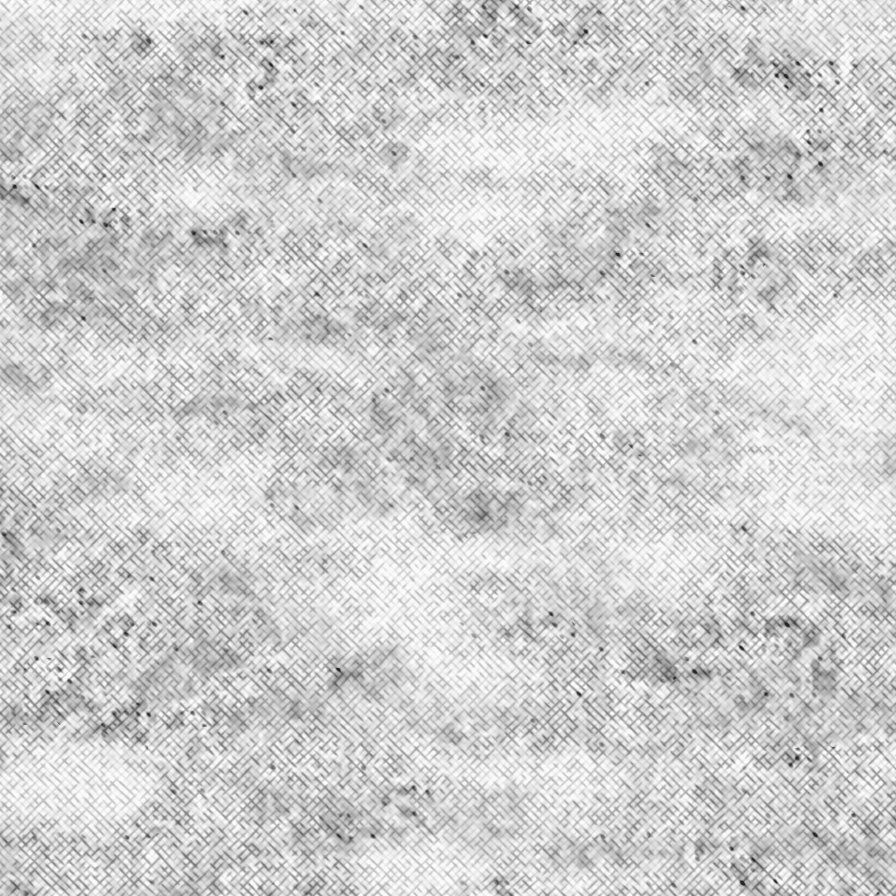
Reproduce this texture procedurally as a three.js fragment shader.

```glsl
// Grey ink wash on white paper under a fine diagonal crosshatch.
// Stretched fbm clouds set the wash and the hatch weight; broken 45 degree
// lines, mottled smudges and slanted specks are layered over it.

#define PAPER 1.0
#define HATCH_FREQ 146.0
#define HATCH_INK 0.40
#define WASH_INK 0.058
#define SMUDGE_INK 0.105
#define GRAIN_INK 0.18
#define MOTTLE_INK 0.095
#define SPECK_INK 0.50
#define CLOUD_SCALE vec2(4.6, 12.0)
#define SMUDGE_SCALE vec2(9.0, 20.0)

varying vec2 vUv;

float hash(vec2 p) {
  vec3 q = fract(vec3(p.xyx) * 0.1031);
  q += dot(q, q.yzx + 33.33);
  return fract((q.x + q.y) * q.z);
}

float noise(vec2 p) {
  vec2 cell = floor(p);
  vec2 f = fract(p);
  f = f * f * (3.0 - 2.0 * f);
  float low = mix(hash(cell), hash(cell + vec2(1.0, 0.0)), f.x);
  float high = mix(hash(cell + vec2(0.0, 1.0)), hash(cell + 1.0), f.x);
  return mix(low, high, f.y);
}

float fbm(vec2 p) {
  float sum = 0.0;
  float weight = 0.53;
  for (int i = 0; i < 4; i++) {
    sum += weight * noise(p);
    p = p * 2.03 + vec2(17.3, 9.1);
    weight *= 0.5;
  }
  return sum;
}

// One family of parallel lines; x crosses the lines, y runs along them.
float brokenLines(vec2 p, float seed) {
  float index = floor(p.x + 0.5);
  float profile = 0.5 + 0.5 * cos(6.28319 * p.x);
  float strength = noise(vec2(index + seed, p.y * 0.9));
  return pow(profile, 2.2) * (0.15 + 0.85 * smoothstep(0.1, 1.0, strength));
}

// Ellipses slanted down to the right, one per cell with the given chance.
float specks(vec2 uv, float count, float chance, float size) {
  vec2 cell = floor(uv * count);
  vec2 jitter = vec2(hash(cell + 31.7), hash(cell + 83.1));
  vec2 d = (fract(uv * count) - mix(vec2(0.4), vec2(0.6), jitter)) / count;
  vec2 slanted = vec2(d.x - d.y, (d.x + d.y) * 1.6) * 0.7071;
  float blob = 1.0 - smoothstep(0.2 * size, size, length(slanted));
  float shade = 0.4 + 0.6 * hash(cell + 57.3);
  float pick = hash(cell + 11.9);
  return blob * shade * smoothstep(pick, pick + 0.08, chance);
}

void main() {
  vec2 uv = vUv;

  // Cloud bands, bent by a coarse warp and frayed by a fine one.
  vec2 warp = vec2(noise(uv * 9.0), noise(uv * 9.0 + 40.0)) - 0.5;
  vec2 fray = vec2(noise(uv * 70.0), noise(uv * 70.0 + 40.0)) - 0.5;
  vec2 warped = uv + warp * vec2(0.06, 0.02) + fray * 0.016;
  float cloud = smoothstep(0.26, 0.58, fbm(warped * CLOUD_SCALE + 3.7));
  float smudge = smoothstep(0.53, 0.66, fbm(warped * SMUDGE_SCALE + 61.0));
  smudge *= 0.3 + 0.7 * cloud;

  // Diagonal frame: x is constant along strokes falling to the right.
  vec2 wobble = 0.0016 * (vec2(noise(uv * 40.0), noise(uv * 40.0 + 90.0)) - 0.5);
  vec2 p = uv + wobble;
  vec2 diagonal = vec2(p.x + p.y, p.x - p.y) * 0.7071 * HATCH_FREQ + 200.0;
  float falling = brokenLines(diagonal, 0.0);
  float rising = brokenLines(diagonal.yx, 517.0) * 0.8;
  float hatch = 1.0 - (1.0 - falling) * (1.0 - rising);
  hatch *= 0.6 + 0.4 * cloud;

  // Fine grain, medium mottle and slanted streaks inside the wash.
  float grain = 0.65 * noise(uv * 230.0) + 0.35 * noise(uv * 110.0 + 23.0);
  float mottle = smoothstep(0.35, 0.8, noise(uv * vec2(100.0, 85.0) + 7.0));
  float blotch = noise(uv * vec2(42.0, 48.0) + 19.0);
  float streak = noise(diagonal * vec2(0.7, 0.10) + 70.0);
  float stain = smudge * (0.5 + 0.5 * streak + 0.5 * mottle);

  // Dense knots of dark mottling at the hearts of some smudges.
  float knot = smoothstep(0.66, 0.82, noise(warped * vec2(13.0, 24.0) + 131.0));
  float knotInk = knot * cloud * mottle;

  // Lone specks across the wash, crowded ones inside the knots.
  float lone = specks(uv, 38.0, 0.20 * cloud, 0.0052);
  float crowded = specks(uv + 0.003, 80.0, 0.38 * knot * cloud, 0.0050);

  float tone = PAPER;
  tone -= WASH_INK * cloud * (0.6 + 0.4 * streak);
  tone -= SMUDGE_INK * stain + 0.14 * knotInk;
  tone -= GRAIN_INK * (grain - 0.38) * (0.5 + 0.6 * cloud);
  tone -= MOTTLE_INK * (mottle * 0.6 + blotch - 0.65) * cloud;
  tone -= HATCH_INK * hatch * (1.0 - 0.3 * smudge);
  tone -= SPECK_INK * max(lone, crowded);

  gl_FragColor = vec4(vec3(clamp(tone, 0.15, 0.985)), 1.0);
}
```
